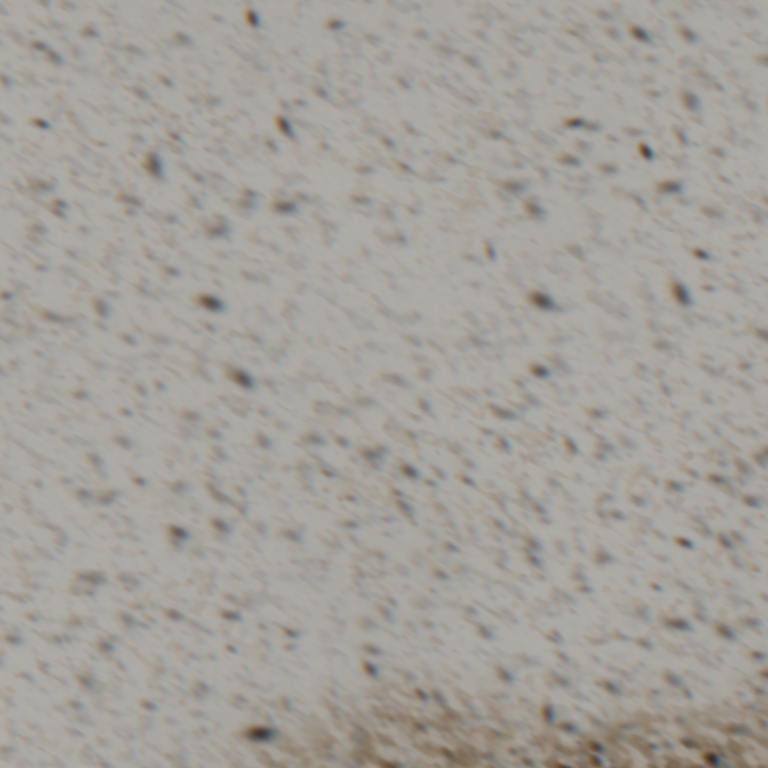
This texture is drawn by a Shadertoy shader. Its source:

```glsl
// Pale stone-like surface peppered with soft slanted pits and faint grain.
// Pit depth is sampled with a small shift per colour channel, which gives
// each pit a warm left rim and a cool right rim; a brown stain lies below.

const vec3 STONE = vec3(0.673, 0.663, 0.644);
const vec3 WARM_LOSS = vec3(0.030, 0.065, 0.100);
const vec3 PIT_TINT = vec3(0.95, 1.01, 1.04);
const vec3 STAIN_LOSS = vec3(0.24, 0.36, 0.50);
const vec2 FRINGE = vec2(0.0032, -0.0010);
const float SLANT = -0.56;

float hash(vec2 p, float seed) {
    vec3 q = fract(vec3(p.xyx + seed * 7.31) * vec3(0.1031, 0.1030, 0.0973));
    q += dot(q, q.yzx + 33.33);
    return fract((q.x + q.y) * q.z);
}

float noise(vec2 p, float seed) {
    vec2 i = floor(p), f = fract(p);
    f = f * f * (3.0 - 2.0 * f);
    float low = mix(hash(i, seed), hash(i + vec2(1, 0), seed), f.x);
    float high = mix(hash(i + vec2(0, 1), seed), hash(i + vec2(1, 1), seed), f.x);
    return mix(low, high, f.y);
}

// Coordinates along and across a direction
vec2 turn(vec2 p, float angle) {
    float c = cos(angle), s = sin(angle);
    return vec2(c * p.x + s * p.y, c * p.y - s * p.x);
}

// Scattered soft ellipses, at most one per cell; size is (length, width)
float pits(vec2 p, float cells, float share, vec2 size, float spread, float seed) {
    vec2 home = floor(p * cells);
    float depth = 0.0;
    for (int y = -1; y <= 1; y++)
    for (int x = -1; x <= 1; x++) {
        vec2 cell = home + vec2(x, y);
        if (hash(cell, seed) > share) continue;
        vec2 jitter = vec2(hash(cell, seed + 1.0), hash(cell, seed + 2.0));
        float angle = SLANT + spread * (hash(cell, seed + 3.0) - 0.5);
        float scale = mix(0.65, 1.15, hash(cell, seed + 4.0));
        float strength = hash(cell, seed + 5.0);
        vec2 d = turn(p - (cell + jitter) / cells, angle) / (size * scale);
        depth += mix(0.2, 1.0, strength * strength) * exp(-dot(d, d));
    }
    return depth;
}

// Fine streaky grain, in two octaves
float grain(vec2 p, float seed) {
    vec2 q = turn(p, SLANT);
    return 0.6 * noise(q * vec2(46.0, 86.0), seed)
         + 0.4 * noise(q * vec2(90.0, 160.0) + 17.0, seed + 1.0);
}

float stainMask(vec2 p) {
    float ragged = 0.10 * (noise(p * 12.0, 41.0) - 0.5);
    float height = smoothstep(0.15, -0.02, p.y + ragged);
    return height * smoothstep(0.22, 0.5, p.x);
}

// Total darkening at a point
float darkness(vec2 p, float stain) {
    float crowd = mix(0.45, 1.55, noise(p * 5.0, 51.0));
    float large = pits(p, 15.0, 0.30, vec2(0.0135, 0.0080), 1.6, 3.0);
    float medium = pits(p, 29.0, 0.60, vec2(0.0120, 0.0066), 0.9, 13.0);
    float small = pits(p, 46.0, 0.50, vec2(0.0085, 0.0050), 0.7, 23.0);
    float streaks = smoothstep(0.50, 0.88, grain(p, 31.0));
    float marks = 0.80 * large + crowd * (0.29 * medium + 0.12 * small);
    return marks * (1.0 + 1.1 * stain) + 0.08 * streaks;
}

void mainImage(out vec4 fragColor, in vec2 fragCoord) {
    vec2 p = fragCoord / iResolution.xy;
    float stain = stainMask(p);

    // Red sees the pits to the right, blue to the left
    vec3 depth = PIT_TINT * vec3(darkness(p - FRINGE, stain),
                                 darkness(p, stain),
                                 darkness(p + FRINGE, stain));

    // Warm mottling and the brown stain
    float mottle = smoothstep(0.54, 0.84, grain(p, 61.0));
    mottle *= mix(0.3, 1.2, noise(p * 5.0, 51.0));
    float blotch = stain * smoothstep(0.25, 0.85, grain(p * 0.9, 81.0));
    blotch += 0.25 * stain;

    // Faint fine texture and slow shading
    vec2 q = turn(p, SLANT);
    float texture_ = noise(q * vec2(110.0, 190.0), 95.0) - 0.5;
    float shading = noise(p * 4.0, 91.0) - 0.5;

    vec3 color = STONE * exp(-depth - WARM_LOSS * mottle - STAIN_LOSS * blotch);
    color += 0.014 * texture_ + 0.016 * shading;
    fragColor = vec4(color, 1.0);
}
```
